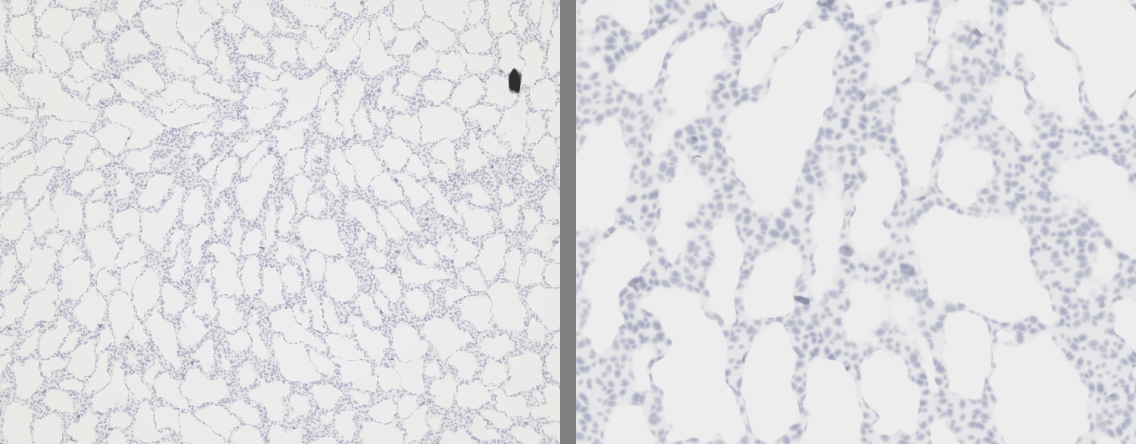
Left: the whole. Right: its middle third, enlarged.
Write a WebGL 2 fragment shader that draws this texture.

```glsl
#version 300 es
precision highp float;

uniform vec2 u_resolution;
out vec4 fragColor;

const float CELLS = 14.5;      // bright cells per canvas height
const float GRAINS = 150.0;    // fine particles per canvas height
const float CLOTS = 34.0;      // sites for coarse particles per canvas height
const vec3 MATRIX_WARM = vec3(0.914, 0.913, 0.902);
const vec3 MATRIX_COOL = vec3(0.926, 0.929, 0.927);
const vec3 GRAIN_COLOR = vec3(0.65, 0.655, 0.75);
const vec3 CLOT_COLOR = vec3(0.53, 0.53, 0.64);
const vec3 PORE_COLOR = vec3(0.18, 0.175, 0.19);

float hash(vec2 p) {
  vec3 q = fract(p.xyx * vec3(0.1031, 0.1030, 0.0973));
  q += dot(q, q.yzx + 33.33);
  return fract((q.x + q.y) * q.z);
}

vec2 hash2(vec2 p) {
  return vec2(hash(p), hash(p + 71.7));
}

float noise(vec2 p) {
  vec2 i = floor(p), f = fract(p);
  f = f * f * (3.0 - 2.0 * f);
  return mix(mix(hash(i), hash(i + vec2(1, 0)), f.x),
             mix(hash(i + vec2(0, 1)), hash(i + vec2(1, 1)), f.x), f.y);
}

mat2 rotation(float a) {
  return mat2(cos(a), sin(a), -sin(a), cos(a));
}

// Closeness to borders of rounded, stretched cells: 1 on an edge, 2 at a junction
float borders(vec2 p, float angle, float stretch) {
  const float SHARPNESS = 6.0;
  vec2 base = floor(p);
  float nearest = 1e3, total = 0.0;
  for (int y = -2; y <= 2; y++) {
    for (int x = -2; x <= 2; x++) {
      vec2 id = base + vec2(x, y);
      vec2 offset = id + 0.05 + 0.9 * hash2(id + 40.0) - p;
      float turn = angle + 0.5 * (hash(id + 205.0) - 0.5);
      float weight = mix(0.72, 1.5, hash(id + 310.0));
      vec2 local = rotation(turn) * offset * vec2(1.0 / stretch, stretch);
      float d = length(local) * weight;
      nearest = min(nearest, d);
      total += exp(-SHARPNESS * d);
    }
  }
  return total * exp(SHARPNESS * nearest) - 1.0;
}

// Scattered round particles; size holds the smallest and largest radius
float particles(vec2 p, vec2 size, float share, float blur, float seed) {
  vec2 base = floor(p);
  float cover = 0.0;
  for (int y = -1; y <= 1; y++) {
    for (int x = -1; x <= 1; x++) {
      vec2 id = base + vec2(x, y) + seed;
      vec2 offset = id - seed + hash2(id) - p;
      float turn = 6.283 * hash(id + 17.0);
      float d = length(rotation(turn) * offset * vec2(0.85, 1.18));
      float radius = mix(size.x, size.y, hash(id + 29.0));
      float present = step(hash(id + 53.0), share);
      cover = max(cover, present * (1.0 - smoothstep(radius - blur, radius + blur, d)));
    }
  }
  return cover;
}

// Single ragged void
float pore(vec2 p, vec2 center, vec2 extent, float blur) {
  vec2 q = (p - center) / extent;
  float edge = 1.0 + 0.4 * (noise(q * 1.6 + 9.0) - 0.5);
  float d = pow(dot(q * q, q * q), 0.25) - edge;
  return 1.0 - smoothstep(-blur, blur, d * extent.x);
}

void main() {
  vec2 p = gl_FragCoord.xy / u_resolution.y;
  float aspect = u_resolution.x / u_resolution.y;
  float pixel = max(1.0 / u_resolution.y, 0.0022);

  // Cell network with drifting direction and elongation
  vec2 warp = vec2(noise(p * 34.0), noise(p * 34.0 + 80.0)) - 0.5;
  vec2 ripple = vec2(noise(p * 110.0 + 21.0), noise(p * 110.0 + 66.0)) - 0.5;
  vec2 cellPos = p * CELLS + 0.35 * warp + 0.13 * ripple + 20.0;
  float angle = 5.0 * noise(p * 2.0 + 5.0);
  float stretch = mix(1.0, 1.7, smoothstep(0.2, 0.8, noise(p * 4.0 + 31.0)));
  float border = borders(cellPos, angle, stretch);

  // Borders swell, thin out and break off
  float level = mix(0.2, 1.05, 0.6 * noise(p * 10.0 + 3.0) + 0.4 * noise(p * 30.0 + 60.0));
  float mask = smoothstep(level - 0.17, level + 0.13, border);
  float interior = smoothstep(0.7, 1.8, border);

  // Fine particles, smaller inside the wide pockets
  vec2 grainSize = mix(vec2(0.22, 0.54), vec2(0.14, 0.46), interior);
  float grain = particles(p * GRAINS, grainSize, 0.88, pixel * GRAINS, 11.0) * mask;
  float tone = mix(0.5, 1.0, noise(p * 75.0 + 14.0));

  // Sparse coarse particles
  vec2 clotPos = p * CLOTS + 0.25 * vec2(noise(p * 150.0), noise(p * 150.0 + 44.0));
  float clot = particles(clotPos, vec2(0.05, 0.16), 0.22, 0.8 * pixel * CLOTS, 400.0);
  clot *= mask * mix(0.3, 1.0, noise(p * 45.0 + 7.0));

  // Soft uneven light and final layers
  float centered = 1.0 - smoothstep(0.2, 0.85, length(p - vec2(0.55 * aspect, 0.45)));
  vec3 color = mix(MATRIX_WARM, MATRIX_COOL, centered);
  color -= vec3(0.027, 0.027, 0.022) * mask;
  color = mix(color, GRAIN_COLOR, clamp(grain * tone, 0.0, 1.0));
  color = mix(color, CLOT_COLOR, clot);
  vec2 poreCenter = vec2(0.918 * aspect, 0.816);
  color = mix(color, PORE_COLOR, pore(p, poreCenter, vec2(0.0145, 0.025), pixel));
  fragColor = vec4(color, 1.0);
}
```
